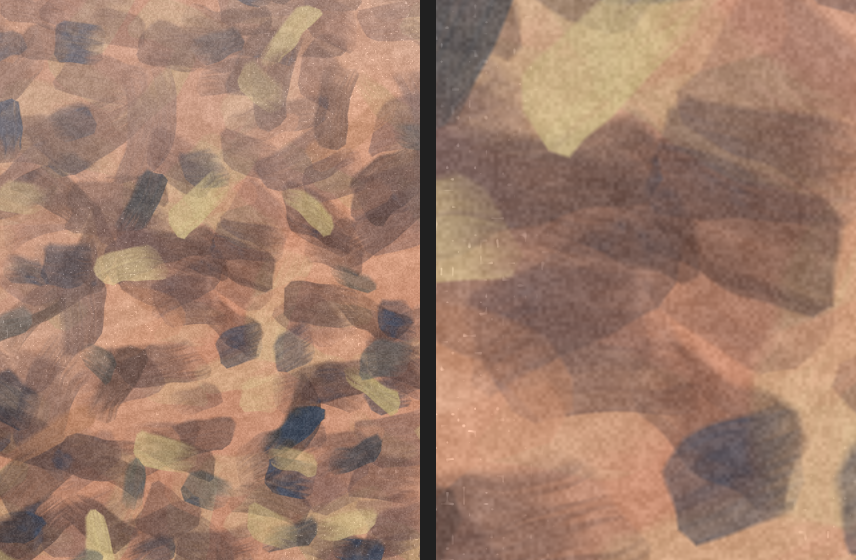
Left: the whole. Right: its middle third, enlarged.
This texture is drawn by a WebGL 1 fragment shader. Its source:

```glsl
precision highp float;
uniform vec2 u_resolution;

vec3 hash3(vec3 p) {
  p = fract(p * vec3(0.1031, 0.1030, 0.0973));
  p += dot(p, p.yxz + 33.33);
  return fract((p.xxy + p.yxx) * p.zyx);
}

float noise(vec2 p) {
  vec2 i = floor(p), f = fract(p);
  f = f * f * (3.0 - 2.0 * f);
  float a = hash3(vec3(i, 3.0)).x;
  float b = hash3(vec3(i + vec2(1.0, 0.0), 3.0)).x;
  float c = hash3(vec3(i + vec2(0.0, 1.0), 3.0)).x;
  float d = hash3(vec3(i + 1.0, 3.0)).x;
  return mix(mix(a, b, f.x), mix(c, d, f.x), f.y);
}

float fbm(vec2 p) {
  float sum = 0.0, amp = 0.5;
  for (int i = 0; i < 4; i++) {
    sum += amp * noise(p);
    p = mat2(1.6, 1.2, -1.2, 1.6) * p + 7.3;
    amp *= 0.5;
  }
  return sum;
}

// Flat brush mark: crisp sides and start, dry bristles at the far end
float brushMark(vec2 q, vec2 halfSize, float seed) {
  q += 0.009 * (vec2(noise(q * 34.0 + seed), noise(q * 34.0 + seed + 50.0)) - 0.5);
  vec2 d = abs(q) - halfSize;
  float edge = max(max(d.x, d.y), 0.75 * (d.x + d.y + 0.012));
  float soft = 0.0018 + 0.006 * fract(seed * 0.37) * smoothstep(-0.5, 1.0, q.y / halfSize.y);
  float bristle = noise(vec2(q.x * 14.0, q.y * 260.0) + seed);
  float tail = 1.0 - smoothstep(0.25, 1.1, q.x / halfSize.x + 0.7 * (bristle - 0.4));
  return (1.0 - smoothstep(-soft, soft, edge)) * mix(0.25, 1.0, tail) * (0.84 + 0.32 * bristle);
}

// One translucent layer of marks scattered over a jittered grid
vec3 glaze(vec3 color, vec2 p, float cell, vec2 size, vec3 tint, float opacity, float density, float seed) {
  vec2 home = floor(p / cell);
  for (int j = -1; j <= 1; j++) {
    for (int i = -1; i <= 1; i++) {
      vec2 id = home + vec2(float(i), float(j));
      vec3 place = hash3(vec3(id, seed));
      vec3 form = hash3(vec3(id, seed + 40.0));
      if (place.z > density) continue;
      vec2 q = p - (id + 0.5 + 0.7 * (place.xy - 0.5)) * cell;
      float angle = 1.3 * (form.x - 0.55) + 1.2 * step(0.78, form.y);
      float c = cos(angle), s = sin(angle);
      q = vec2(c * q.x + s * q.y, c * q.y - s * q.x);
      q.x *= sign(form.z - 0.5);
      q.y += (place.x - 0.5) * 5.0 * q.x * q.x;
      q.x += (place.y - 0.5) * 1.1 * q.y;
      vec2 halfSize = size * mix(vec2(0.55), vec2(1.15), form.yz);
      halfSize.y *= 1.0 + 6.0 * (form.x - 0.5) * q.x;
      float mark = brushMark(q, halfSize, 60.0 * form.z);
      vec3 hue = tint + 0.08 * (form.x - 0.5) + 0.02 * (form - 0.5);
      color = mix(color, hue, clamp(mark * opacity * mix(0.65, 1.25, form.y), 0.0, 1.0));
    }
  }
  return color;
}

void main() {
  vec2 p = gl_FragCoord.xy / u_resolution.y;
  float cloud = fbm(p * 5.0);

  // Peach ground with long dry streaks
  float streak = noise(vec2(p.x * 9.0 + p.y * 4.0, p.y * 130.0 - p.x * 25.0));
  vec3 color = mix(vec3(0.80, 0.54, 0.42), vec3(0.87, 0.68, 0.54), cloud);
  color += 0.05 * (streak - 0.5);

  // Ochre, brown and slate glazes
  vec3 brown = vec3(0.46, 0.35, 0.31);
  vec3 slate = vec3(0.34, 0.32, 0.33);
  color = glaze(color, p, 0.13, vec2(0.09, 0.034), vec3(0.82, 0.67, 0.50), 0.60, 0.75, 5.0);
  color = glaze(color, p + 0.31, 0.14, vec2(0.100, 0.046), vec3(0.57, 0.43, 0.37), 0.58, 0.80, 11.0);
  color = glaze(color, p + 0.67, 0.13, vec2(0.085, 0.040), brown, 0.54, 0.70, 17.0);
  color = glaze(color, p + 0.12, 0.14, vec2(0.085, 0.028), vec3(0.79, 0.56, 0.43), 0.55, 0.50, 23.0);
  color = glaze(color, p + 0.45, 0.12, vec2(0.070, 0.036), brown, 0.50, 0.50, 29.0);
  color = glaze(color, p + 0.83, 0.13, vec2(0.052, 0.036), slate, 0.62, 0.42, 37.0);
  color = glaze(color, p + 0.22, 0.16, vec2(0.060, 0.028), vec3(0.84, 0.73, 0.51), 0.60, 0.34, 43.0);
  color = glaze(color, p + 0.58, 0.13, vec2(0.045, 0.030), vec3(0.43, 0.41, 0.38), 0.55, 0.28, 53.0);

  // Broken blue pigment caught in the dark marks
  float dark = 1.0 - smoothstep(0.44, 0.58, color.r);
  float pigment = smoothstep(0.52, 0.66, fbm(p * 17.0 + 31.0));
  color = mix(color, vec3(0.36, 0.38, 0.44), 0.6 * dark * pigment);

  // Stronger tone, slightly greyed
  color = mix(color, vec3(dot(color, vec3(0.3, 0.59, 0.11))), 0.10);
  color = vec3(0.64, 0.51, 0.445) + 1.27 * (color - vec3(0.645, 0.515, 0.44));

  // Patchy mauve sheen above, deeper tone below
  float sheen = smoothstep(0.3, 0.95, p.y + 1.1 * (fbm(p * 3.2 + 4.0) - 0.47));
  color = mix(color, vec3(0.74, 0.64, 0.60), 0.36 * sheen);
  color *= 0.91 + 0.10 * p.y;

  // Paper mottling, grain and tiny glints
  color += 0.11 * (fbm(p * 75.0) - 0.47);
  color += 0.085 * (noise(p * 420.0) - 0.5);
  color += 0.15 * smoothstep(0.85, 1.0, noise(p * 300.0 + 19.0)) * smoothstep(0.35, 0.6, cloud);
  gl_FragColor = vec4(clamp(color, 0.0, 1.0), 1.0);
}
```
